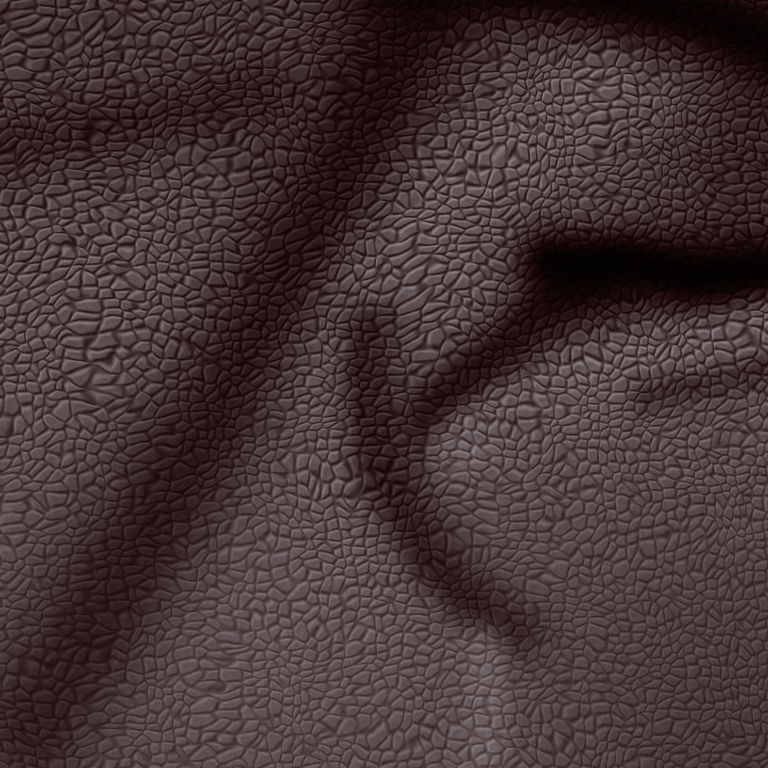
Reproduce this texture procedurally as a Shadertoy shader.

```glsl
vec2 hash22(vec2 p) {
    vec3 q = fract(p.xyx * vec3(.1031, .1030, .0973));
    q += dot(q, q.yzx + 33.33);
    return fract((q.xx + q.yz) * q.zy);
}

vec2 noise2(vec2 p) {
    vec2 i = floor(p), f = fract(p);
    f = f * f * (3. - 2. * f);
    return mix(mix(hash22(i), hash22(i + vec2(1, 0)), f.x),
               mix(hash22(i + vec2(0, 1)), hash22(i + 1.), f.x), f.y);
}

// Soft mask along a quadratic curve, with separate left and right widths
float fold(vec2 p, vec2 a, vec2 c, vec2 b, float leftWidth, float rightWidth) {
    float nearest = 1e5, side = 0.;
    vec2 start = a;
    for (int i = 1; i <= 14; i++) {
        float t = float(i) / 14.;
        vec2 end = mix(mix(a, c, t), mix(c, b, t), t);
        vec2 along = end - start, rel = p - start;
        rel -= along * clamp(dot(rel, along) / dot(along, along), 0., 1.);
        float d = length(rel);
        if (d < nearest) {
            nearest = d;
            vec2 dir = normalize(along);
            side = (dir.x * rel.y - dir.y * rel.x) / max(d, 1e-5);
        }
        start = end;
    }
    float w = mix(rightWidth, leftWidth, smoothstep(-1., 1., side));
    return exp(-nearest * nearest / (w * w));
}

float spot(vec2 p, vec2 centre, vec2 radius) {
    vec2 d = (p - centre) / radius;
    return exp(-dot(d, d));
}

// Pebble height: zero in the creases, one on the flat tops
float pebble(vec2 p) {
    vec2 cell = floor(p), f = fract(p);
    float first = 9., second = 9.;
    for (int y = -1; y <= 1; y++)
    for (int x = -1; x <= 1; x++) {
        vec2 o = vec2(x, y);
        float d = length(o + .1 + .8 * hash22(cell + o) - f);
        second = min(second, max(first, d));
        first = min(first, d);
    }
    return smoothstep(0., .38, second - first);
}

float drape(vec2 p) {
    float light = mix(.335, .255, smoothstep(.55, 1., p.y));
    light -= .07 * smoothstep(.55, 1., p.x) * smoothstep(.5, 0., p.y);
    light = mix(light, .37, .8 * spot(p, vec2(.38, .2), vec2(.2, .2)));

    // Upper left dip and the long diagonal valley
    light = mix(light, .13, .65 * fold(p, vec2(-.05, .8), vec2(.16, .84), vec2(.33, .88), .045, .055));
    light = mix(light, mix(.17, .09, p.y),
                .9 * fold(p, vec2(.57, 1.03), vec2(.36, .575), vec2(.04, .04), .075, .09));

    // Upper ridge and its shaded right flank
    light = mix(light, .17, .85 * spot(p, vec2(.97, .8), vec2(.15, .2)));
    light = mix(light, .355, .95 * fold(p, vec2(.8, .9), vec2(.59, .84), vec2(.45, .5), .11, .065));
    light = mix(light, .025, .95 * fold(p, vec2(.5, 1.04), vec2(.82, 1.03), vec2(1.04, .93), .06, .055));

    // Deep hollow running into the pinch
    light = mix(light, .10, .9 * fold(p, vec2(.76, .64), vec2(.63, .55), vec2(.555, .46), .07, .035));
    light = mix(light, .01, .98 * fold(p, vec2(.72, .665), vec2(.85, .645), vec2(1.06, .645), .045, .055));

    // Lower ridge and the dip beneath it
    light = mix(light, .365, .95 * fold(p, vec2(.58, .42), vec2(.72, .555), vec2(1.06, .588), .028, .085));
    light = mix(light, .17, .7 * fold(p, vec2(.84, .485), vec2(.93, .51), vec2(1.06, .53), .022, .03));

    // Curling shadow with highlights beside it
    light = mix(light, .14, .85 * fold(p, vec2(.475, .57), vec2(.445, .36), vec2(.65, .17), .055, .032));
    light = mix(light, .41, .75 * spot(p, vec2(.6, .405), vec2(.035, .03)));
    light = mix(light, .42, .8 * fold(p, vec2(.635, .15), vec2(.65, .09), vec2(.635, .02), .027, .042));
    return light;
}

void mainImage(out vec4 fragColor, in vec2 fragCoord) {
    vec2 uv = fragCoord / iResolution.xy;
    float light = drape(uv + .012 * (noise2(uv * 11.) - .5));

    // Grain is stretched at the left and bunched around the curl
    float curl = spot(uv, vec2(.49, .44), vec2(.11, .2));
    vec2 grain = vec2(46. * uv.x + 10. * uv.x * uv.x, 69. * uv.y - 7. * uv.x);
    grain += 1.8 * noise2(uv * 12.) + .65 * noise2(uv * 48.);
    grain.x += 1.5 * curl;
    float height = pebble(grain);
    float relief = height - pebble(grain + vec2(-.12, .25));
    float focus = mix(.55, 1., max(smoothstep(.2, .65, uv.y), curl));
    float wrinkle = noise2(uv * vec2(95, 150)).x - .5;
    float speck = noise2(uv * 330.).y - .5;
    light *= 1. + focus * (.30 * relief + .30 * (height - .68) + .16 * wrinkle) + .09 * speck;
    light += .025 * focus * max(relief, 0.) * smoothstep(.05, .25, light);

    // Warm brown shadows, greyer highlights
    vec3 leather = vec3(light, max(1.08 * light - .085, .3 * light),
                        max(1.11 * light - .09, .28 * light));
    fragColor = vec4(clamp(leather, 0., 1.), 1.);
}
```
